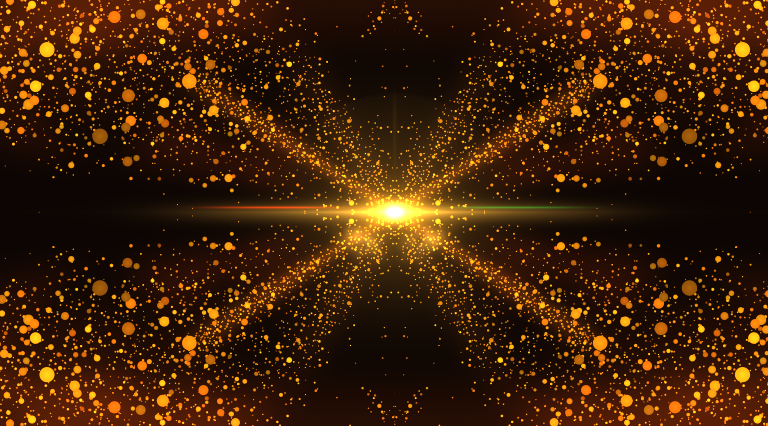
Write a Shadertoy shader that draws this background.

```glsl
// Golden bokeh dust bursting in four mirrored fans from a bright lens flare.
// Hashed discs fill jittered grids at several scales, thinned by a density field;
// the backdrop, flare and smoke are soft gradients and gradient noise.

vec3 hash3(vec2 p) {
    vec3 q = fract(vec3(p.xyx) * vec3(0.1031, 0.1030, 0.0973));
    q += dot(q, q.yxz + 33.33);
    return fract((q.xxy + q.yzz) * q.zyx);
}

float gradientNoise(vec2 p) {
    vec2 i = floor(p), f = fract(p);
    vec2 u = f * f * (3.0 - 2.0 * f);
    vec4 n;
    for (int k = 0; k < 4; k++) {
        vec2 corner = vec2(k & 1, k >> 1);
        n[k] = dot(hash3(i + corner + 50.0).xy * 2.0 - 1.0, f - corner);
    }
    return mix(mix(n.x, n.y, u.x), mix(n.z, n.w, u.x), u.y);
}

mat2 rotation(float a) {
    return mat2(cos(a), sin(a), -sin(a), cos(a));
}

// Narrow ray leaving the centre at a given angle, fading out at its reach
float strand(vec2 q, float angle, float width, float reach) {
    float r = length(q);
    float across = dot(q, vec2(-sin(angle), cos(angle))) / (width * (0.5 + 1.6 * r));
    return exp(-across * across) * (1.0 - smoothstep(0.7 * reach, reach, r));
}

float fan(vec2 q) {
    float angle = atan(q.y, q.x);
    return smoothstep(0.07, 0.32, angle) * (1.0 - smoothstep(0.85, 1.2, angle));
}

// Chance that a grid cell of the given layer holds a particle
float density(vec2 q, float layer) {
    float r = length(q);
    float chance = fan(q) * mix(0.20, 0.46, layer / 5.0)
                 * smoothstep(layer * 0.08, layer * 0.08 + 0.42, r + 0.04);
    float fine = 1.0 - smoothstep(0.8, 2.4, layer);
    chance += fine * 0.95 * strand(q, 0.575, 0.018, 0.68);
    chance += fine * 0.45 * strand(q, 1.0, 0.04, 0.5);
    chance += (1.0 - smoothstep(0.4, 1.8, layer)) * 0.45 * exp(-r * r / 0.028);
    chance += 0.2 * (1.0 - step(2.5, layer)) * exp(-q.x * q.x / 0.008) * smoothstep(0.36, 0.5, q.y);
    return chance + 0.015 * fine;
}

vec3 particles(vec2 q, float pixel) {
    vec3 sum = vec3(0.0);
    for (int i = 0; i < 10; i++) {
        float layer = 0.55 * float(i), cell = 0.0115 * pow(1.55, layer);
        mat2 turn = rotation(0.4 + 1.3 * float(i));
        vec2 shift = vec2(7.3, 4.1) * float(i);
        vec2 g = turn * q / cell + shift;
        vec2 id = floor(g);
        vec3 h = hash3(id + 91.0 + 37.0 * float(i));
        vec3 k = hash3(id + 213.0 + 17.0 * float(i));
        float radius = mix(0.10, 0.20, k.x * k.x);
        vec2 centre = 0.5 + (h.xy - 0.5) * (1.0 - 3.4 * radius);
        vec2 home = (id + centre - shift) * cell * turn;
        float present = step(h.z, density(abs(home), layer));

        float d = length(fract(g) - centre);
        float disc = 1.0 - smoothstep(-pixel, pixel, (d - radius) * cell);
        float halo = pow(max(1.0 - d / (1.7 * radius), 0.0), 2.0);
        vec3 gold = mix(vec3(0.85, 0.40, 0.03), vec3(1.0, 0.74, 0.08), k.y);
        float power = mix(0.45, 1.0, sqrt(k.z));
        sum = mix(sum, gold * power * (1.0 + 0.25 * halo), disc * present);
    }
    return sum;
}

vec3 backdrop(vec2 q) {
    float corner = smoothstep(0.08, 0.55, q.y) * smoothstep(0.15, 0.9, q.x)
                 + 0.45 * smoothstep(0.32, 0.52, q.y);
    vec3 color = mix(vec3(0.048, 0.02, 0.010), vec3(0.27, 0.095, 0.02), min(corner, 1.0));
    float patches = smoothstep(-0.2, 0.5, gradientNoise(q * 5.0 + 3.0));
    color += vec3(0.12, 0.035, 0.008) * patches * fan(q) * smoothstep(0.1, 0.35, length(q));
    // Unresolved dust along the rays
    return color + vec3(0.22, 0.10, 0.015) * strand(q, 0.575, 0.025, 0.65)
                 + vec3(0.07, 0.035, 0.01) * strand(q, 1.0, 0.05, 0.5);
}

vec3 flare(vec2 p) {
    vec2 q = abs(p);
    float r = length(p), e = length(p * vec2(0.42, 1.0));
    // Core and its warm halo
    vec3 light = vec3(1.0, 0.95, 0.8) * 1.3 * exp(-dot(p * p, vec2(0.5, 1.0)) / 0.00022);
    light += vec3(1.0, 0.68, 0.14) * 0.0009 / (e * e + 0.0008) * exp(-r / 0.22);
    light += vec3(0.23, 0.165, 0.055) * exp(-r * r / 0.04);
    // Horizontal band and bright needle
    light += vec3(0.27, 0.20, 0.07) * exp(-pow(p.y / 0.024, 2.0) - pow(p.x / 0.50, 4.0));
    light += vec3(1.0, 0.74, 0.25) * exp(-q.y / 0.008 - q.x / 0.15);
    // Red streak on the left, green on the right
    float thin = exp(-pow((p.y - 0.011) / 0.0028, 2.0)) * (1.0 - smoothstep(0.3, 0.52, q.x));
    light += thin * smoothstep(0.08, 0.25, q.x)
           * (p.x < 0.0 ? vec3(0.6, 0.08, 0.0) : vec3(0.0, 0.32, 0.06));
    // Faint ring and upright spike
    float upper = smoothstep(0.05, 0.2, p.y);
    light += vec3(0.025, 0.02, 0.008) * upper * (1.0 - smoothstep(0.27, 0.285, r));
    light += vec3(0.08, 0.055, 0.02) * upper * exp(-q.x / 0.003) * (1.0 - smoothstep(0.22, 0.31, p.y));
    return light;
}

float smoke(vec2 p) {
    vec2 s = rotation(0.45) * (vec2(abs(p.x), -p.y) - vec2(0.075, 0.068));
    float puff = exp(-pow(s.x / 0.05, 2.0) - pow(s.y / 0.028, 2.0));
    float wisps = gradientNoise(p * 28.0) + 0.5 * gradientNoise(p * 60.0);
    return puff * clamp(0.85 + wisps, 0.0, 1.3);
}

void mainImage(out vec4 fragColor, in vec2 fragCoord) {
    vec2 p = (fragCoord - iResolution.xy * vec2(0.514, 0.502)) / iResolution.y;
    vec2 q = abs(p);
    vec3 color = backdrop(q) + particles(q, 0.65 / iResolution.y);
    color += flare(p) + vec3(0.45, 0.33, 0.12) * smoke(p);
    fragColor = vec4(min(color, 1.0), 1.0);
}
```
